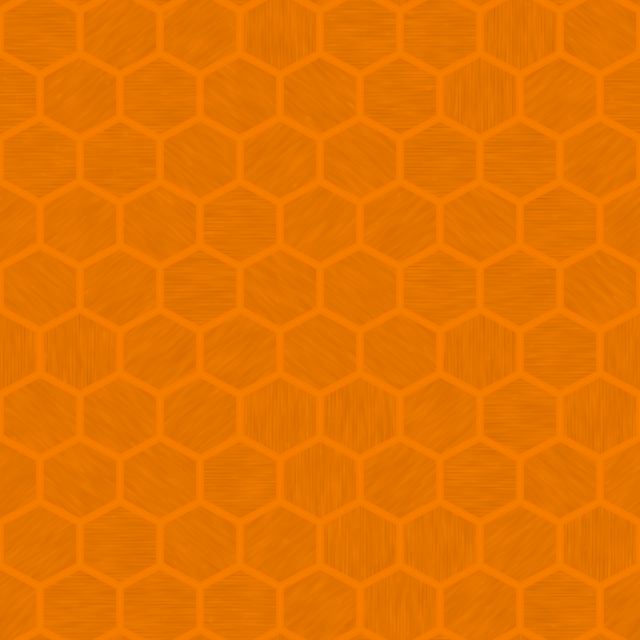
Give the GLSL for this pattern, as a Shadertoy shader.

```glsl
// Seamless parquet of wooden hexagons with turned grain and layered orange joints.
#define COLS 8.0
#define ROWS 10.0
#define SEAM 0.0105
#define BAND 0.029
#define RIM 0.047
#define RIBS 22.0
#define GRAIN 0.75
#define WOOD_DARK vec3(0.815, 0.405, 0.0)
#define WOOD_LIGHT vec3(0.955, 0.495, 0.0)
#define SEAM_COLOR vec3(0.87, 0.54, 0.0)
#define BAND_COLOR vec3(1.0, 0.45, 0.0)
#define RIM_COLOR vec3(0.98, 0.47, 0.0)

const float TAU = 6.2831853;
const float PITCH = COLS / ROWS; // row spacing in column widths

vec2 hash2(vec2 p) {
    vec3 q = fract(p.xyx * vec3(0.1031, 0.103, 0.0973));
    q += dot(q, q.yzx + 33.33);
    return fract((q.xx + q.yz) * q.zy);
}

float cornerSlope(vec2 corner, vec2 offset) {
    float angle = TAU * hash2(corner).x;
    return dot(vec2(cos(angle), sin(angle)), offset);
}

float gradientNoise(vec2 p) {
    vec2 i = floor(p), f = p - i;
    vec2 u = f * f * f * (f * (f * 6.0 - 15.0) + 10.0);
    float low = mix(cornerSlope(i, f), cornerSlope(i + vec2(1, 0), f - vec2(1, 0)), u.x);
    float high = mix(cornerSlope(i + vec2(0, 1), f - vec2(0, 1)), cornerSlope(i + 1.0, f - 1.0), u.x);
    return mix(low, high, u.y);
}

// Distance from a point to the border of its cell, positive inside
float hexInset(vec2 p) {
    vec2 normal = normalize(vec2(PITCH / 3.0, 0.5));
    p = abs(p);
    return min(0.5 - p.x, normal.y * PITCH * 2.0 / 3.0 - dot(p, normal));
}

// Containing cell: xy local position, z inset; id wraps over the canvas
vec3 findCell(vec2 p, out vec2 id) {
    vec3 best = vec3(0.0, 0.0, -10.0);
    float baseRow = floor(p.y / PITCH);
    id = vec2(0.0);
    for (int k = -1; k <= 1; k++) {
        float row = baseRow + float(k);
        float shift = 0.5 * mod(row, 2.0);
        float col = floor(p.x - shift + 0.5);
        vec2 local = p - vec2(col + shift, (row + 0.5) * PITCH);
        float inset = hexInset(local);
        if (inset > best.z) {
            best = vec3(local, inset);
            id = mod(vec2(col, row), vec2(COLS, ROWS));
        }
    }
    return best;
}

vec3 woodColor(vec2 local, vec2 id) {
    vec2 rnd = hash2(id + 7.3);
    bool diagonal = rnd.x > 0.5;

    // Grain runs level, upright or along either diagonal
    float angle = rnd.x < 0.29 ? 0.0 : TAU / 4.0;
    if (diagonal) angle = rnd.x < 0.78 ? TAU / 9.0 : -TAU / 9.0;
    float c = cos(angle), s = sin(angle);
    vec2 g = vec2(c * local.x + s * local.y, c * local.y - s * local.x);
    vec2 seed = floor(hash2(id + 31.7) * 60.0) + 40.0;

    // Soft streaks and cloudy shading
    float streak = gradientNoise(g * vec2(2.5, 13.0) + seed);
    float fine = gradientNoise(g * vec2(4.0, 30.0) + seed + 19.0);
    float cloud = gradientNoise(g * vec2(2.0, 3.0) + seed + 53.0);
    float tone = 0.38 * streak + 0.35 * fine + 0.22 * cloud;

    // Thin dark ribs, fading in and out, on the straight-grained cells
    if (!diagonal) {
        float wobble = 0.5 * gradientNoise(g * vec2(0.8, 5.0) + seed + 11.0);
        float rib = pow(0.5 + 0.5 * cos(TAU * (g.y * RIBS + wobble)), 3.0);
        float fade = 0.5 + gradientNoise(g * vec2(1.5, 9.0) + seed + 71.0);
        tone += (0.3 - rib) * 0.5 * clamp(fade, 0.0, 1.0);
    }

    // Small pale flecks
    float fleck = gradientNoise(g * vec2(7.0, 15.0) + seed + 83.0);
    tone += 0.3 * smoothstep(0.32, 0.6, fleck);
    return mix(WOOD_DARK, WOOD_LIGHT, clamp(0.5 + GRAIN * tone, 0.0, 1.0));
}

void mainImage(out vec4 fragColor, in vec2 fragCoord) {
    vec2 p = fragCoord / iResolution.xy * COLS;
    float aa = 0.7 * COLS / min(iResolution.x, iResolution.y);
    vec2 id;
    vec3 cell = findCell(p, id);

    // Layers from the joint inward: seam, band, rim, wood
    vec3 color = mix(SEAM_COLOR, BAND_COLOR, smoothstep(SEAM - aa, SEAM + aa, cell.z));
    color = mix(color, RIM_COLOR, smoothstep(BAND - aa, BAND + aa, cell.z));
    color = mix(color, woodColor(cell.xy, id), smoothstep(RIM - aa, RIM + aa, cell.z));
    fragColor = vec4(color, 1.0);
}
```
